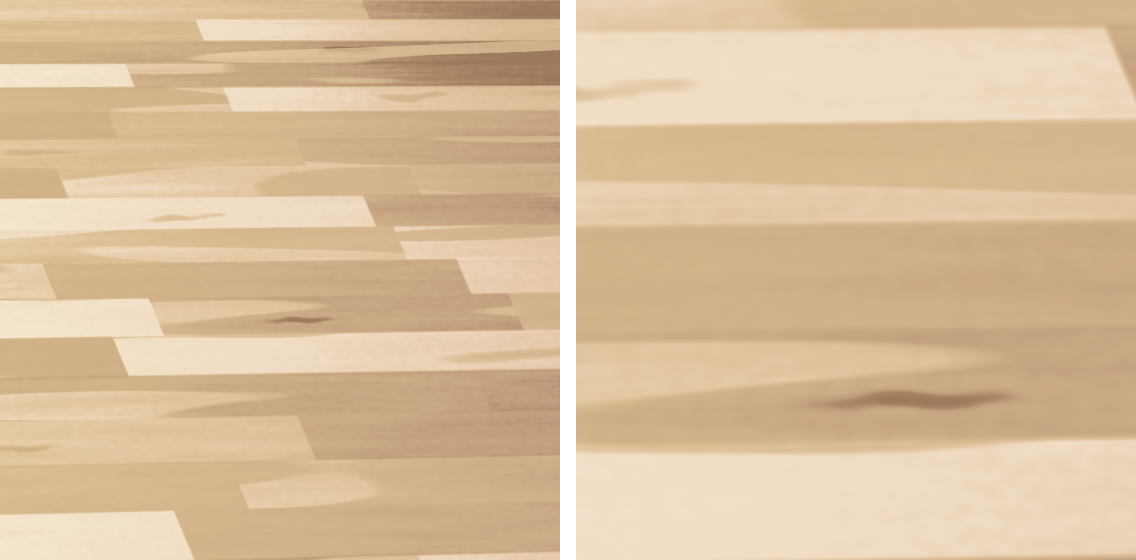
Left: the whole. Right: its middle third, enlarged.
A three.js fragment shader for this texture:

```glsl
// Pale butcher-block floor seen at a shallow angle: staggered wooden staves.
// Rows widen towards the viewer through a log mapping; each stave gets a tone,
// stretched gradient-noise grain, sapwood tongues and knots, then a colour ramp.

#define ROW_COUNT 17.2     // density of stave rows
#define PERSPECTIVE 1.67   // growth of the rows from top to bottom
#define TILT 0.026         // rise of the seams towards the right
#define JOINT_SLANT 0.4    // lean of the stave ends
#define EDGE_SOFT 0.0026   // half width of a stave edge
#define CREAM_SHARE 0.22   // share of cream staves
#define GRAIN 0.20         // strength of the grain
#define KNOT_SHARE 0.38    // share of staves with a knot
#define LIGHT_FALL 0.28    // brightness lost from left to right

varying vec2 vUv;

float hash(vec2 p) {
  vec3 q = fract(p.xyx * vec3(0.1031, 0.1030, 0.0973));
  q += dot(q, q.yzx + 33.33);
  return fract((q.x + q.y) * q.z);
}

vec2 gradientAt(vec2 cell) {
  float angle = 6.2832 * hash(cell);
  return vec2(cos(angle), sin(angle));
}

float gradientNoise(vec2 p) {
  vec2 i = floor(p);
  vec2 f = p - i;
  vec2 s = f * f * f * (f * (f * 6.0 - 15.0) + 10.0);
  vec2 e = vec2(1.0, 0.0);
  float low = mix(dot(gradientAt(i), f), dot(gradientAt(i + e), f - e), s.x);
  float high = mix(dot(gradientAt(i + e.yx), f - e.yx),
                   dot(gradientAt(i + e.xx), f - e.xx), s.x);
  return mix(low, high, s.y);
}

// Several octaves of fibres running along the stave
float woodGrain(vec2 p) {
  float sum = 0.0;
  float amplitude = 0.6;
  for (int i = 0; i < 4; i++) {
    sum += amplitude * gradientNoise(p);
    p = p * vec2(1.9, 2.1) + 7.3;
    amplitude *= 0.6;
  }
  return sum;
}

// Tone of one stave, 0 dark to 1 pale; pos = (canvas x, height within row)
float staveTone(vec2 id, vec2 pos, float rowHeight) {
  vec2 key = id + 40.0;
  float shade = hash(key);
  float kind = hash(key + 11.7);
  vec2 seed = 60.0 * vec2(hash(key + 3.1), hash(key + 5.9));
  float cream = step(1.0 - CREAM_SHARE, fract(0.618 * id.y + 0.381 * id.x));
  float tone = mix(0.2 + 0.45 * shade, 0.92, cream);

  // pale tongues in tan staves, tan patches in cream ones
  float figure = gradientNoise(pos * vec2(1.7, 1.3) + seed);
  float tongue = smoothstep(0.12, 0.2, figure) * step(0.45, kind);
  float heartwood = smoothstep(0.2, 0.32, figure);
  tone = mix(tone, mix(0.82, 0.5, cream), mix(0.75 * tongue, 0.8 * heartwood, cream));
  tone += GRAIN * mix(1.0, 0.5, cream) * woodGrain(pos * vec2(2.4, 2.2) + seed.yx);

  // ragged, lengthwise knot
  vec2 centre = vec2(hash(key + 8.3), 0.3 + 0.4 * hash(key + 2.7));
  vec2 away = (pos - centre) * vec2(1.0, rowHeight);
  away.y += 0.012 * gradientNoise(vec2(pos.x * 14.0, seed.x));
  float reach = length(away / vec2(0.075, 0.007));
  reach += 0.7 * gradientNoise(pos * vec2(18.0, 5.0) + seed);
  float knot = (1.0 - smoothstep(0.2, 1.2, reach)) * step(1.0 - KNOT_SHARE, hash(key + 19.3));
  return tone - 0.33 * knot;
}

// One row: blends the two staves that meet at the nearest joint
float rowTone(float row, float r, float x, float rowHeight) {
  float across = r - row;
  float span = 0.6 + 0.75 * hash(vec2(row + 21.0, 4.0));
  float start = 0.9 * hash(vec2(row + 21.0, 9.0));
  float along = (x - JOINT_SLANT * across * rowHeight) / span + start;
  float joint = floor(along + 0.5);
  float side = smoothstep(-EDGE_SOFT, EDGE_SOFT, (along - joint) * span);
  vec2 pos = vec2(x, across);
  return mix(staveTone(vec2(joint - 1.0, row), pos, rowHeight),
             staveTone(vec2(joint, row), pos, rowHeight), side);
}

// Wood colours, spaced by the area each one covers
vec3 woodColour(float t) {
  vec3 c = mix(vec3(0.61, 0.48, 0.36), vec3(0.67, 0.54, 0.41), clamp((t + 0.1) / 0.12, 0.0, 1.0));
  c = mix(c, vec3(0.75, 0.62, 0.49), clamp((t - 0.02) / 0.10, 0.0, 1.0));
  c = mix(c, vec3(0.81, 0.69, 0.54), clamp((t - 0.12) / 0.20, 0.0, 1.0));
  c = mix(c, vec3(0.85, 0.74, 0.58), clamp((t - 0.32) / 0.26, 0.0, 1.0));
  c = mix(c, vec3(0.90, 0.80, 0.67), clamp((t - 0.58) / 0.20, 0.0, 1.0));
  c = mix(c, vec3(0.94, 0.87, 0.78), clamp((t - 0.78) / 0.14, 0.0, 1.0));
  return mix(c, vec3(0.97, 0.92, 0.85), clamp((t - 0.95) / 0.2, 0.0, 1.0));
}

void main() {
  // perspective rows, counted from the top
  float depth = (1.0 - vUv.y) * (1.0 + TILT * vUv.x);
  float r = ROW_COUNT * log(1.0 + PERSPECTIVE * depth);
  float rowHeight = (1.0 + PERSPECTIVE * depth) / (ROW_COUNT * PERSPECTIVE);

  // soft seam between neighbouring rows
  float seam = floor(r + 0.5);
  float gap = (r - seam) * rowHeight;
  float tone = mix(rowTone(seam - 1.0, r, vUv.x, rowHeight),
                   rowTone(seam, r, vUv.x, rowHeight),
                   smoothstep(-EDGE_SOFT, EDGE_SOFT, gap));
  float seamShade = hash(vec2(seam + 5.0, 31.0)) - 0.6;
  tone += 0.22 * seamShade * exp(-gap * gap / (EDGE_SOFT * EDGE_SOFT));

  // light from the left, dim far corner, faint mottling
  tone += LIGHT_FALL * (0.5 - vUv.x);
  tone -= 0.22 * (1.0 - smoothstep(0.0, 0.6, length(vUv - 1.0)));
  tone += 0.05 * gradientNoise(vUv * vec2(70.0, 110.0));
  vec3 tint = mix(vec3(1.0, 1.0, 0.975), vec3(1.0, 0.988, 1.0), vUv.x);
  gl_FragColor = vec4(woodColour(tone) * tint, 1.0);
}
```
